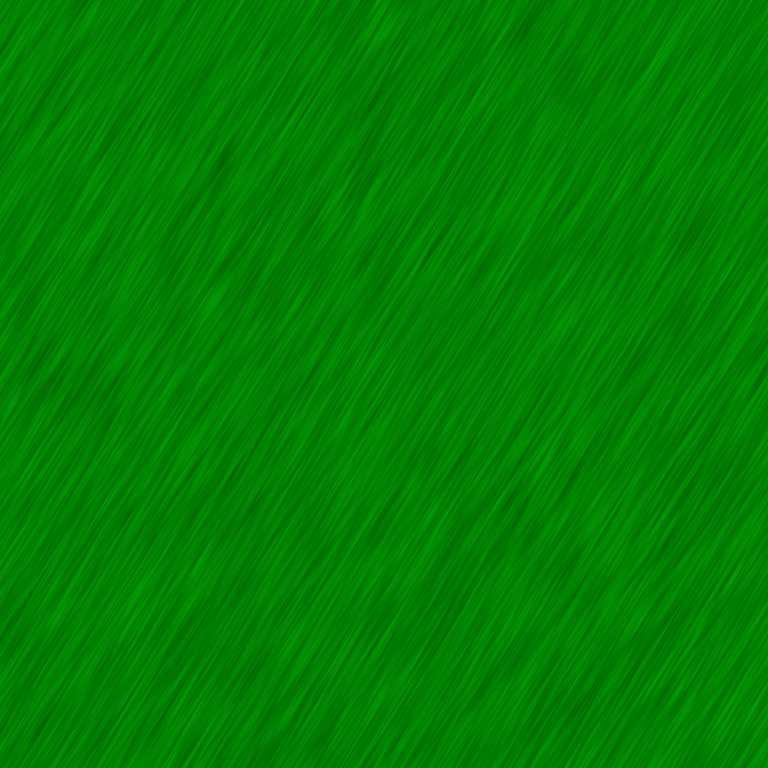
Write a Shadertoy shader that draws this texture.

```glsl
// Green brushed surface: fine slanted streaks over faint, broad mottling.
// Each streak layer is a row of narrow columns, each carrying its own 1D noise
// with a random shift, so streak ends never line up. The layers sum to a tone.

const float STREAK_ANGLE = 1.02;               // radians above horizontal
const vec3 DARK_GREEN  = vec3(0.000, 0.400, 0.000);
const vec3 MID_GREEN   = vec3(0.006, 0.502, 0.006);
const vec3 LIGHT_GREEN = vec3(0.016, 0.604, 0.024);
const float TONE_RANGE = 0.1;                  // tone that reaches an end colour

float hash(vec2 p) {
    return fract(sin(dot(p, vec2(127.1, 311.7))) * 43758.5453);
}

// Signed smooth noise along one column, shifted by a random phase
float columnNoise(float column, float along, float seed) {
    float y = along + 17.0 * hash(vec2(column, seed));
    float cell = floor(y);
    float blend = smoothstep(0.0, 1.0, y - cell);
    float start = hash(vec2(column + seed, cell));
    float end = hash(vec2(column + seed, cell + 1.0));
    return 2.0 * mix(start, end, blend) - 1.0;
}

// Signed noise with features of the given size (width, length)
float streaks(vec2 p, vec2 size, float seed) {
    vec2 q = p / size;
    float column = floor(q.x);
    float blend = smoothstep(0.0, 1.0, q.x - column);
    return mix(columnNoise(column, q.y, seed),
               columnNoise(column + 1.0, q.y, seed), blend);
}

// Coordinates as (across, along) the streak direction
vec2 alignToStreaks(vec2 p, float angle) {
    vec2 along = vec2(cos(angle), sin(angle));
    return vec2(dot(p, vec2(along.y, -along.x)), dot(p, along));
}

vec3 greenRamp(float tone) {
    float t = clamp(tone / TONE_RANGE, -1.0, 1.0);
    return t < 0.0 ? mix(MID_GREEN, DARK_GREEN, -t)
                   : mix(MID_GREEN, LIGHT_GREEN, t);
}

void mainImage(out vec4 fragColor, in vec2 fragCoord) {
    vec2 p = alignToStreaks(fragCoord / iResolution.y, STREAK_ANGLE);

    // Hair-thin streaks, slightly wider strokes, then faint soft patches
    float tone = 0.062 * streaks(p, vec2(0.0019, 0.045), 3.0);
    tone += 0.046 * streaks(p, vec2(0.0032, 0.060), 41.0);
    tone += 0.026 * streaks(p, vec2(0.0065, 0.065), 73.0);
    tone += 0.016 * streaks(p, vec2(0.040, 0.070), 97.0);

    fragColor = vec4(greenRamp(tone), 1.0);
}
```
